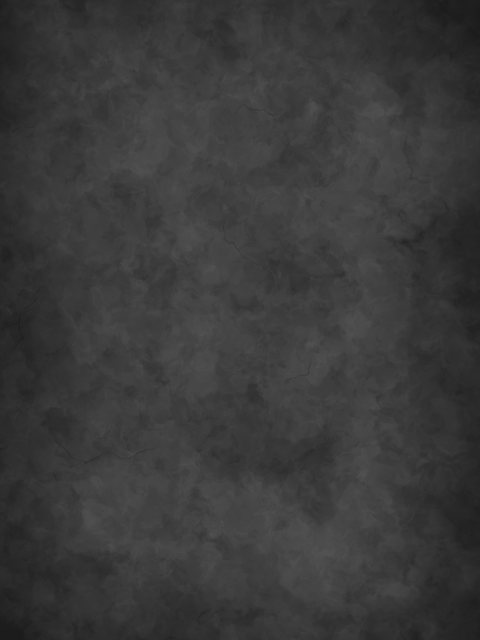
This texture is drawn by a Shadertoy shader. Its source:

```glsl
// Dark charcoal plaster wall with ragged worn patches, faint cracks and shaded borders.

vec2 hashGradient(vec2 cell) {
    vec3 h = fract(cell.xyx * vec3(0.1031, 0.1030, 0.0973));
    h += dot(h, h.yzx + 33.33);
    float angle = 6.2832 * fract((h.x + h.y) * h.z);
    return vec2(cos(angle), sin(angle));
}

float gradientNoise(vec2 p) {
    vec2 cell = floor(p), f = fract(p);
    vec2 u = f * f * f * (f * (f * 6.0 - 15.0) + 10.0);
    vec2 e = vec2(0.0, 1.0);
    float a = dot(hashGradient(cell), f);
    float b = dot(hashGradient(cell + e.yx), f - e.yx);
    float c = dot(hashGradient(cell + e.xy), f - e.xy);
    float d = dot(hashGradient(cell + e.yy), f - e.yy);
    return mix(mix(a, b, u.x), mix(c, d, u.x), u.y);
}

float fbm(vec2 p, int octaves) {
    float sum = 0.0, amplitude = 0.6;
    for (int i = 0; i < octaves; i++) {
        sum += amplitude * gradientNoise(p);
        p = mat2(1.6, 1.2, -1.2, 1.6) * p + 17.3;
        amplitude *= 0.6;
    }
    return sum;
}

// Ragged plateau: 1 where the noise rises above the level
float patchMask(vec2 p, float level, float softness) {
    return smoothstep(level - softness, level + softness, fbm(p, 6));
}

// Thin broken line along the zero contour of the noise
float crack(vec2 p, float width) {
    float line = 1.0 - smoothstep(0.0, width, abs(fbm(p, 4)));
    return line * smoothstep(0.05, 0.2, fbm(p * 1.7 + 40.0, 3));
}

void mainImage(out vec4 fragColor, in vec2 fragCoord) {
    vec2 p = fragCoord / iResolution.y;
    vec2 size = iResolution.xy / iResolution.y;

    // Warp gives the patches torn, curling outlines
    vec2 warp = vec2(fbm(p * 14.0 + 3.0, 4), fbm(p * 14.0 + 61.0, 4));
    vec2 q = p + 0.022 * warp;

    // Broad clouds, then layered light and dark patches
    float tone = 0.251 + 0.045 * fbm(p * 3.0 + 8.0, 4);
    tone += 0.024 * patchMask(q * 4.5 + 12.0, 0.04, 0.045);
    tone += 0.017 * patchMask(q * 10.0 + 27.0, 0.10, 0.045);
    tone -= 0.023 * patchMask(q * 5.0 + 53.0, 0.08, 0.04);
    tone -= 0.020 * patchMask(q * 13.0 + 74.0, 0.15, 0.05);

    // Fine mottling, flakes and pits
    tone += 0.040 * fbm(q * 32.0 + 5.0, 4);
    tone += 0.016 * patchMask(q * 26.0 + 91.0, 0.24, 0.05);
    tone -= 0.016 * patchMask(q * 30.0 + 37.0, 0.26, 0.05);

    // Cracks and scratches
    tone -= 0.038 * crack(q * 3.2 + 31.0, 0.016);
    tone += 0.016 * crack(q * 7.0 + 66.0, 0.03);

    // Uneven shading towards the borders
    vec2 border = min(p, size - p) + 0.08 * fbm(p * 6.0 + 19.0, 5);
    vec2 fade = smoothstep(vec2(-0.05), vec2(0.19, 0.15), border);
    tone *= mix(0.58, 1.0, fade.x) * mix(0.70, 1.0, fade.y);

    fragColor = vec4(vec3(clamp(tone, 0.11, 0.32)), 1.0);
}
```
